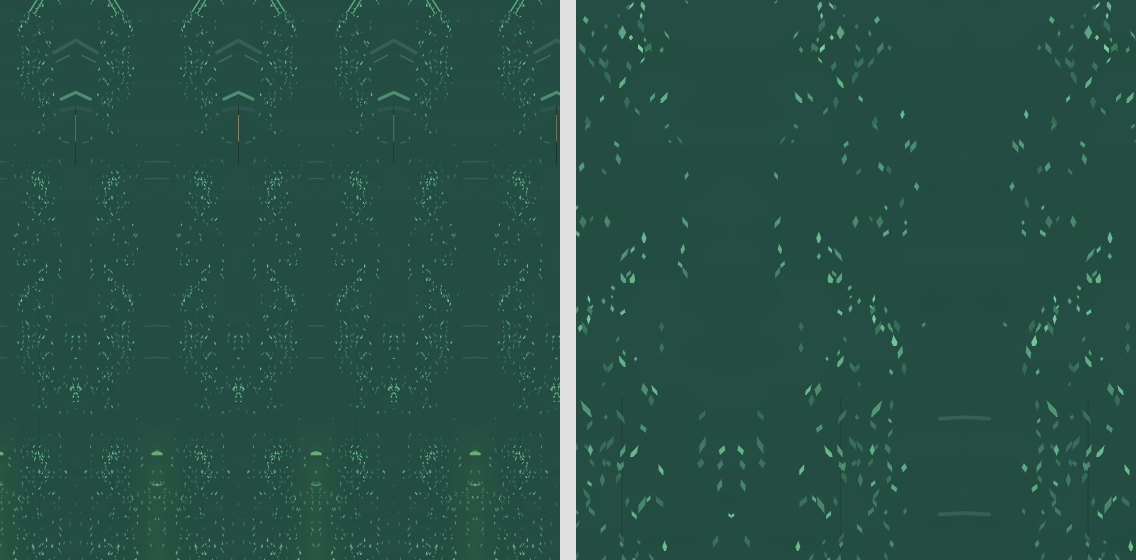
Left: the whole. Right: its middle third, enlarged.
Give the GLSL for this pattern, as a Shadertoy shader.

```glsl
// Mint flecks on deep green, folded into mirrored columns with chevrons on the axes.
// The canvas is 100 units tall; x is folded to a distance from the nearest axis, and
// hashed slivers are scattered with a density built from bands, blobs and strokes.

const float FOLD_PERIOD = 56.8;   // two columns of slightly unequal width
const float GAP_CENTER  = 56.45;  // middle of one gap between columns
const float AXIS_OFFSET = 13.87;  // gap middle to column axis
const float ROW_PERIOD  = 48.96;  // vertical repeat of the side flecks

const vec3 GROUND = vec3(0.14, 0.30, 0.26);
const vec3 MOSS   = vec3(0.18, 0.37, 0.26);
const vec3 HAZE   = vec3(0.27, 0.44, 0.39);
const vec3 MINT   = vec3(0.47, 0.82, 0.62);
const vec3 TAN    = vec3(0.72, 0.62, 0.43);

vec3 hash3(vec2 p, float seed) {
    vec3 q = fract(vec3(p.xyx + seed * 7.31) * vec3(0.1031, 0.1030, 0.0973));
    q += dot(q, q.yxz + 33.33);
    return fract((q.xxy + q.yzz) * q.zyx);
}

float noise(vec2 p) {
    vec2 i = floor(p), f = fract(p);
    f = f * f * (3.0 - 2.0 * f);
    vec2 e = vec2(0.0, 1.0);
    return mix(mix(hash3(i, 2.0).x, hash3(i + e.yx, 2.0).x, f.x),
               mix(hash3(i + e, 2.0).x, hash3(i + e.yy, 2.0).x, f.x), f.y);
}

float blob(vec2 p, vec2 center, vec2 radius) {
    vec2 q = (p - center) / radius;
    return exp(-dot(q, q));
}

float segmentDist(vec2 p, vec2 a, vec2 b) {
    vec2 ab = b - a;
    return length(p - a - ab * clamp(dot(p - a, ab) / dot(ab, ab), 0.0, 1.0));
}

float cover(float dist, float px) { return clamp(0.5 - dist / px, 0.0, 1.0); }

float stroke(vec2 p, vec2 a, vec2 b, float halfWidth, float px) {
    return cover(segmentDist(p, a, b) - halfWidth, px);
}

// Loose flecks: side bands, halos round the axis figures, a busier foot
float looseDensity(vec2 c, float rowStart) {
    vec2 f = c + vec2(0.0, rowStart);
    float band = smoothstep(2.0, 5.5, c.x) * (1.0 - smoothstep(8.5, 12.2, c.x));
    float d = 0.38 * band * smoothstep(0.2, 0.75, noise(c * vec2(0.35, 0.22)));
    d += 0.10 * smoothstep(73.0, 86.0, f.y);
    d += 0.40 * blob(f, vec2(0.0, 70.5), vec2(3.6, 4.0));
    d += 0.55 * blob(f, vec2(1.6, 58.0), vec2(1.1, 1.2));
    d += 0.55 * blob(f, vec2(0.8, 62.0), vec2(0.9, 2.2));
    d += 0.40 * blob(f, vec2(13.8, 89.0), vec2(6.0, 0.7));
    return d;
}

// Packed flecks: arches, hanging wedges, drops and the axis diamond
float packedDensity(vec2 c, float rowStart) {
    vec2 f = c + vec2(0.0, rowStart);
    float arch = segmentDist(c, vec2(6.4, 0.6), vec2(9.2, 4.6));
    float wedge = segmentDist(c, vec2(6.2, 32.2), vec2(5.1, 36.5));
    float diamond = abs(f.x) / 1.2 + abs(f.y - 69.7) / 2.5;
    float d = 0.75 * (1.0 - smoothstep(0.2, 1.0, arch));
    d += 0.65 * (1.0 - smoothstep(0.1, 0.9, wedge));
    d += 0.90 * blob(c, vec2(6.2, 32.1), vec2(1.0, 0.6));
    d += 0.80 * blob(c, vec2(6.6, 5.2), vec2(0.4, 0.9));
    d += 0.80 * blob(c, vec2(6.0, 18.2), vec2(0.4, 0.5));
    return d + 0.95 * (1.0 - smoothstep(0.75, 1.1, diamond));
}

// One layer of tilted slivers, at most one per grid cell
float slivers(vec2 p, float rowStart, float size, bool isPacked, float seed, float px) {
    vec2 id = floor(p / size);
    vec3 h = hash3(id, seed), g = hash3(id, seed + 5.0);
    vec2 center = (id + 0.5) * size;
    float density = isPacked ? packedDensity(center, rowStart) : looseDensity(center, rowStart);
    vec2 q = p - center - (g.xy - 0.5) * 0.5 * size;
    q.x += q.y * (g.z - 0.5) * 1.3;
    float radius = size * mix(0.10, isPacked ? 0.32 : 0.20, h.y);
    float dist = abs(q.x) + abs(q.y) / mix(1.2, 2.8, h.z) - radius;
    float glow = isPacked ? mix(0.55, 1.0, g.x) : mix(0.22, 0.85, g.y * g.y);
    return step(h.x, density) * glow * cover(dist, px);
}

void mainImage(out vec4 fragColor, in vec2 fragCoord) {
    float px = 100.0 / iResolution.y;
    vec2 uv = fragCoord * px;
    float y = 100.0 - uv.y;  // measured down from the top

    // Fold into mirrored columns and split off the vertical repeat
    float fromGap = abs(mod(uv.x - GAP_CENTER + 0.5 * FOLD_PERIOD, FOLD_PERIOD) - 0.5 * FOLD_PERIOD);
    vec2 f = vec2(abs(fromGap - AXIS_OFFSET), y);
    float gap = min(fromGap, 0.5 * FOLD_PERIOD - fromGap);
    vec2 p = vec2(f.x, mod(y + 2.0, ROW_PERIOD) - 2.0);
    float rowStart = y - p.y;

    // Ground with faint streaks and mossy gaps
    vec3 col = GROUND + 0.008 * (noise(vec2(f.x * 0.25, y * 0.7)) - 0.5);
    float moss = exp(-gap * gap / 12.0) * smoothstep(72.0, 84.0, y);
    col = mix(col, MOSS, 0.6 * moss * mix(0.6, 1.0, noise(vec2(gap, y) * 0.5)));
    col *= 1.0 - 0.10 * stroke(f, vec2(6.5, 57.0), vec2(6.5, 92.0), 0.05, px);

    // Pairs of dashes and a small dome in the gaps
    for (int i = 0; i < 4; i++) {
        float pair = float(i / 2);
        float dashY = 28.8 + 29.3 * pair + float(i % 2) * (3.0 + 2.7 * pair);
        float dash = stroke(f, vec2(12.4, dashY + 0.15), vec2(17.0, dashY - 0.1), 0.11, px);
        col = mix(col, HAZE, 0.55 * dash);
    }
    float dome = length(vec2(gap, (y - 81.1) * 2.0)) - 1.0;
    col = mix(col, MINT * vec3(0.95, 0.95, 0.8), 0.8 * cover(max(dome, y - 81.3), px));
    col = mix(col, MINT, 0.5 * stroke(vec2(gap, y), vec2(0.0, 86.7), vec2(0.8, 86.5), 0.14, px));

    // Chevrons on the axes
    col = mix(col, HAZE, 0.55 * stroke(f, vec2(0.0, 7.2), vec2(3.9, 9.4), 0.32, px));
    col = mix(col, HAZE, 0.90 * stroke(f, vec2(1.2, 9.9), vec2(3.5, 11.1), 0.13, px));
    col = mix(col, MINT, 0.50 * stroke(f, vec2(0.0, 16.5), vec2(2.6, 17.7), 0.28, px));
    col = mix(col, HAZE, 0.28 * stroke(f, vec2(0.0, 19.2), vec2(2.7, 19.7), 0.32, px));
    col = mix(col, HAZE, 0.70 * stroke(f, vec2(1.3, 25.5), vec2(2.2, 25.3), 0.12, px));

    // Axis needle, its warm core varying from column to column
    float warmth = mix(0.6, 1.0, hash3(vec2(floor(uv.x / (0.5 * FOLD_PERIOD)), 1.0), 3.0).x);
    col *= 1.0 - 0.45 * stroke(f, vec2(0.0, 18.9), vec2(0.0, 29.3), 0.04, px);
    col = mix(col, TAN, warmth * stroke(f, vec2(0.0, 20.6), vec2(0.0, 25.2), 0.06, px));

    // Flecks, and long streaks at the top edge
    float fleck = slivers(p, rowStart, 1.15, false, 1.0, px);
    fleck = max(fleck, slivers(p + vec2(0.37, 0.51), rowStart, 0.93, false, 2.0, px));
    fleck = max(fleck, slivers(p, rowStart, 0.62, true, 3.0, px));
    fleck = max(fleck, 0.7 * stroke(f, vec2(5.3, -1.0), vec2(7.3, 2.4), 0.11, px));
    fleck = max(fleck, 0.7 * stroke(f, vec2(6.3, -1.0), vec2(8.2, 2.0), 0.13, px));
    fragColor = vec4(mix(col, MINT, fleck), 1.0);
}
```
